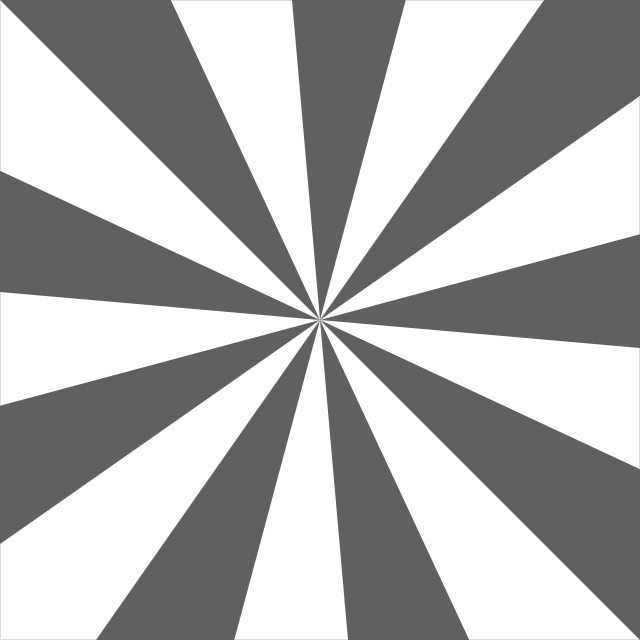
Give the GLSL for this background, as a Shadertoy shader.

```glsl
// Sunburst of nine dark grey rays on white, meeting at the canvas centre.
// The angle is folded into one repeating sector, then turned into a distance
// to the ray's straight side for smooth edges; a hairline frame surrounds it.

const float TAU = 6.2831853;
const vec3 RAY_GREY = vec3(0.376);
const vec3 PAPER_WHITE = vec3(1.0);
const vec3 FRAME_GREY = vec3(0.83);

// Share of a pixel lying inside a shape, from its signed distance.
float coverage(float signedDistance, float pixelSize) {
    return clamp(0.5 - signedDistance / pixelSize, 0.0, 1.0);
}

// Signed distance to equal rays, each as wide as the gap beside it.
float rayDistance(vec2 p, float rayCount, float rotation) {
    float sector = TAU / rayCount;
    float angle = atan(p.y, p.x) - rotation;
    float folded = mod(angle + 0.5 * sector, sector) - 0.5 * sector;
    return length(p) * sin(abs(folded) - 0.25 * sector);
}

// Signed distance to a thin frame along the inside of the canvas.
float frameDistance(vec2 p, vec2 halfSize, float width) {
    vec2 inset = halfSize - abs(p);
    return min(inset.x, inset.y) - width;
}

void mainImage(out vec4 fragColor, in vec2 fragCoord) {
    // Centred coordinates, with the shorter canvas side equal to one
    float pixelSize = 1.0 / min(iResolution.x, iResolution.y);
    vec2 halfSize = 0.5 * iResolution.xy * pixelSize;
    vec2 p = fragCoord * pixelSize - halfSize;

    // Rays
    float rays = coverage(rayDistance(p, 9.0, radians(5.0)), pixelSize);
    vec3 color = mix(PAPER_WHITE, RAY_GREY, rays);

    // Frame, visible only over the paper
    float frame = coverage(frameDistance(p, halfSize, 0.0013), pixelSize);
    color = min(color, mix(PAPER_WHITE, FRAME_GREY, frame));

    fragColor = vec4(color, 1.0);
}
```
